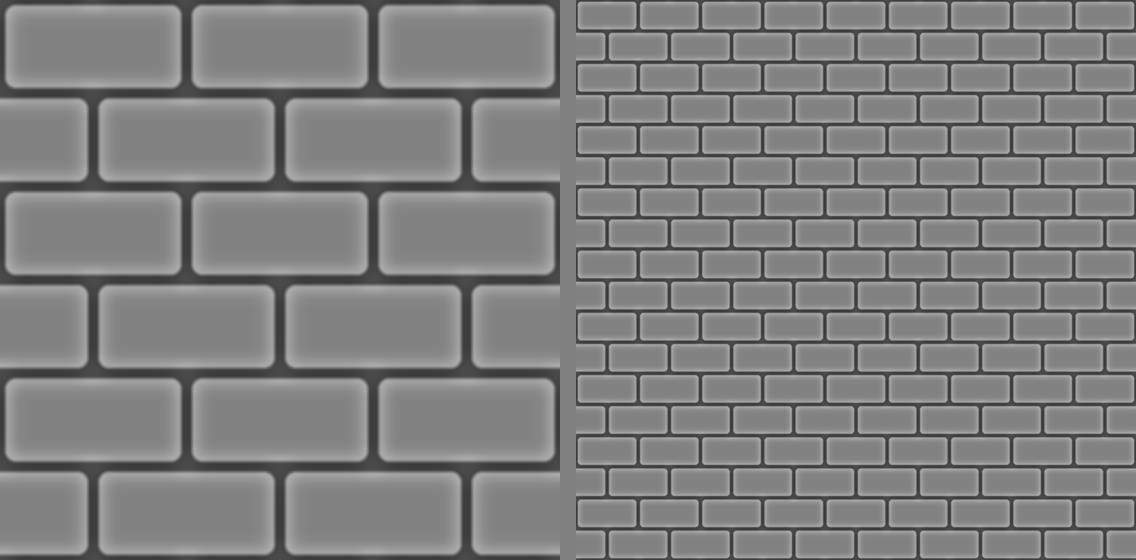
Left, the tile; right, the same tile 3 across and 3 down.
Reproduce this pattern procedurally as a Shadertoy shader.

```glsl
// Signed distance to a rounded box
float roundedBox(vec2 p, vec2 halfSize, float radius) {
    vec2 q = abs(p) - halfSize + radius;
    return length(max(q, 0.0)) + min(max(q.x, q.y), 0.0) - radius;
}

// Soft falloff around the centre line of a joint
float jointGlow(float distanceToJoint) {
    return 0.37 * exp(-pow(abs(distanceToJoint) / 0.152, 2.25));
}

void mainImage(out vec4 fragColor, in vec2 fragCoord) {
    // Six courses of three bricks; one unit is the height of a course
    vec2 p = fragCoord / iResolution.xy * 6.0;
    float course = floor(p.y);
    float shift = 1.0 - mod(course, 2.0);

    // Position from the centre of the brick, each brick being 2 by 1
    vec2 local = vec2(mod(p.x + shift, 2.0) - 1.0, fract(p.y) - 0.5);
    float d = roundedBox(local, vec2(0.943, 0.445), 0.115);
    float softness = max(0.03, 4.5 / iResolution.y);
    float brick = 1.0 - smoothstep(-softness, softness, d);

    // Distances to the bed joint and to the upright joints of both courses
    float bedDistance = 0.5 - abs(local.y);
    float ownJoint = 1.0 - abs(local.x);
    float nextJoint = abs(local.x);
    float ownWeight = mix(0.5, 1.0, smoothstep(0.0, 0.2, bedDistance));

    // Light gathers along the joints and adds up where they meet
    float bed = jointGlow(bedDistance);
    float upright = mix(jointGlow(nextJoint), jointGlow(ownJoint), ownWeight);
    float glow = 1.0 - (1.0 - bed) * (1.0 - upright);

    float shade = 0.08 + 0.43 * (brick + glow);
    fragColor = vec4(vec3(shade), 1.0);
}
```
